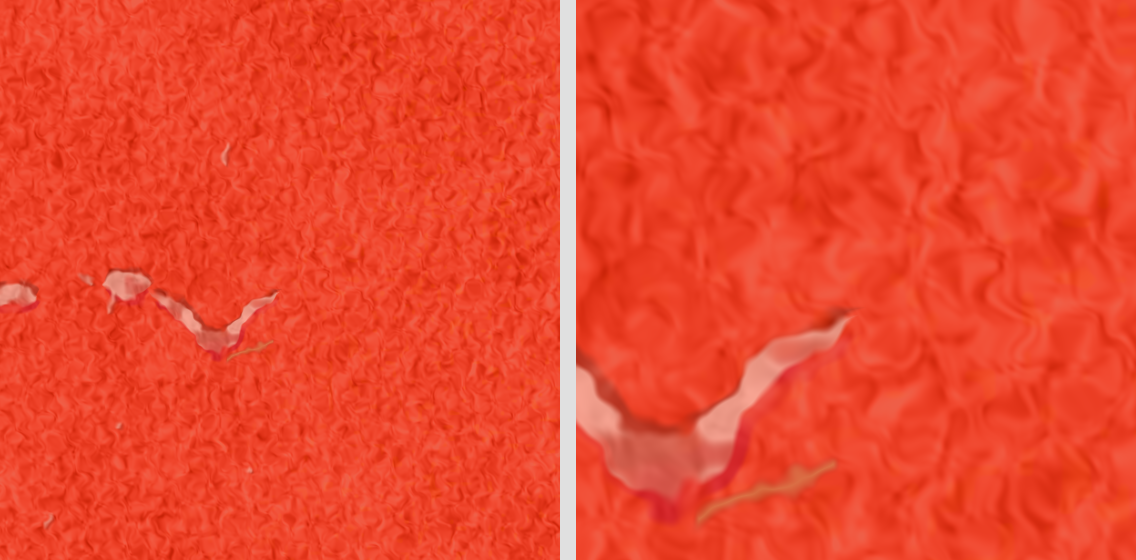
Left, the full canvas; right, a detail of the centre.
Write a WebGL 2 fragment shader that draws this texture.

```glsl
#version 300 es
precision highp float;

#define GRAIN_SCALE 78.0
#define FINE_SCALE 165.0
#define GRAIN_CONTRAST 1.0
#define FLECK_AMOUNT 0.5
#define RAGGEDNESS 0.014
#define EDGE_SOFTNESS 0.004
#define NICK_COUNT 6
#define PALE_CORE vec3(0.93, 0.61, 0.54)
#define PALE_DULL vec3(0.86, 0.43, 0.36)
#define BRUISE vec3(0.83, 0.15, 0.19)
#define SHADOW vec3(0.62, 0.19, 0.13)
#define STRAW vec3(0.87, 0.52, 0.32)

uniform vec2 u_resolution;
out vec4 fragColor;

float hash(vec2 p) {
    vec3 q = fract(p.xyx * 0.1031);
    q += dot(q, q.yzx + 33.33);
    return fract((q.x + q.y) * q.z);
}

float noise(vec2 p) {
    vec2 cell = floor(p), f = fract(p);
    f = f * f * (3.0 - 2.0 * f);
    float low = mix(hash(cell), hash(cell + vec2(1, 0)), f.x);
    float high = mix(hash(cell + vec2(0, 1)), hash(cell + vec2(1, 1)), f.x);
    return mix(low, high, f.y);
}

// Noise rescaled to zero mean and about unit deviation
float wave(vec2 p) {
    return (noise(p) - 0.5) / 0.214;
}

float segmentDistance(vec2 p, vec2 a, vec2 b) {
    vec2 ab = b - a;
    return length(p - a - ab * clamp(dot(p - a, ab) / dot(ab, ab), 0.0, 1.0));
}

float coverage(float d) {
    float soft = max(EDGE_SOFTNESS, 1.0 / u_resolution.y);
    return 1.0 - smoothstep(-soft, soft, d);
}

// Band along the sagging path, tapering to nothing at its ends
float bandDistance(float offset, float x, float centre, float halfLength, float width) {
    float s = (x - centre) / halfLength;
    return abs(offset) - width * (1.0 - s * s * s * s);
}

float scrapeDistance(vec2 p) {
    float sag = (p.x - 0.385) / 0.07;
    float offset = p.y - 0.48 + 0.09 * exp(-sag * sag);
    float d = bandDistance(offset, p.x, 0.385, 0.11, 0.017);
    d = min(d, bandDistance(offset - 0.012, p.x, 0.225, 0.043, 0.022));
    return min(d, bandDistance(offset + 0.006, p.x, 0.025, 0.043, 0.018));
}

// Short scattered chips, denser toward the lower left
float nickDistance(vec2 p) {
    float d = 1.0;
    for (int i = 0; i < NICK_COUNT; i++) {
        vec2 seed = vec2(float(i) + 3.0, 17.0);
        vec2 at = vec2(hash(seed) * 0.5, hash(seed + 31.0) * 0.75);
        vec2 reach = (vec2(hash(seed + 57.0), hash(seed + 83.0)) - vec2(0.5, 0.2)) * 0.025;
        d = min(d, segmentDistance(p, at - reach, at + reach) - 0.004);
    }
    return d;
}

// Curled, steeply leaning fibres lit from one side
float fibreTone(vec2 p) {
    vec2 curl = vec2(noise(p * 55.0 + 9.0), noise(p * 55.0 + 47.0)) - 0.5;
    vec2 q = p + curl * 0.016;
    vec2 lean = vec2(q.x + 0.35 * q.y, 0.75 * q.y - 0.2 * q.x);
    vec2 g = lean * GRAIN_SCALE;
    float relief = (wave(g) - wave(g + vec2(0.45, -0.4))) * 0.6;
    float fine = wave(lean * FINE_SCALE + 71.0) * 0.52;
    float clump = wave(q * 38.0 + 23.0) * 0.25;
    float stain = wave(p * 5.0 + 5.0) * 0.2 + wave(p * 14.0 + 13.0) * 0.16;
    return (relief + fine + clump) * GRAIN_CONTRAST + stain;
}

vec3 redTone(float t) {
    t = clamp(t, -3.0, 2.4);
    return vec3(0.935 + 0.025 * t - 0.01 * t * t, 0.262 + 0.045 * t, 0.163 + 0.048 * t);
}

void main() {
    vec2 p = gl_FragCoord.xy / u_resolution.y;
    float tone = fibreTone(p);
    vec3 colour = redTone(tone);

    // Orange flecks, warmer to the right
    float fleck = smoothstep(0.72, 0.92, noise(p * 88.0 + 131.0)) * smoothstep(0.1, 0.9, p.x);
    colour += vec3(0.01, 0.05, -0.07) * fleck * FLECK_AMOUNT;

    // Ragged outlines for the worn parts
    vec2 ragged = p + RAGGEDNESS * (vec2(noise(p * 36.0), noise(p * 36.0 + 61.0)) - 0.5);
    ragged += 0.5 * RAGGEDNESS * (vec2(noise(p * 95.0), noise(p * 95.0 + 29.0)) - 0.5);

    // Bruised lower rim, shaded upper rim, then the bare core
    float scrape = scrapeDistance(ragged);
    float patchy = smoothstep(0.3, 0.7, noise(p * 42.0 + 87.0));
    float lower = coverage(scrapeDistance(ragged + vec2(-0.004, 0.012)));
    float upper = coverage(scrapeDistance(ragged - vec2(0.004, 0.008)));
    colour = mix(colour, BRUISE + 0.025 * tone, lower * (0.3 + 0.5 * patchy));
    colour = mix(colour, SHADOW + 0.03 * tone, upper * (0.65 - 0.5 * patchy));
    float bare = smoothstep(0.2, 0.6, noise(p * 48.0 + 19.0));
    vec3 pale = mix(PALE_DULL, PALE_CORE, bare) + 0.02 * tone;
    colour = mix(colour, pale, coverage(scrape) * (0.7 + 0.25 * bare));

    // Small chips and one dry stalk
    float nick = nickDistance(ragged);
    colour = mix(colour, SHADOW, coverage(nickDistance(ragged + vec2(-0.005, 0.003))) * 0.4);
    colour = mix(colour, pale, coverage(nick) * 0.7);
    float stalk = segmentDistance(ragged, vec2(0.405, 0.358), vec2(0.485, 0.386)) - 0.002;
    colour = mix(colour, SHADOW, coverage(stalk - 0.002) * 0.35);
    colour = mix(colour, STRAW, coverage(stalk) * 0.8);

    fragColor = vec4(clamp(colour, 0.0, 1.0), 1.0);
}
```
